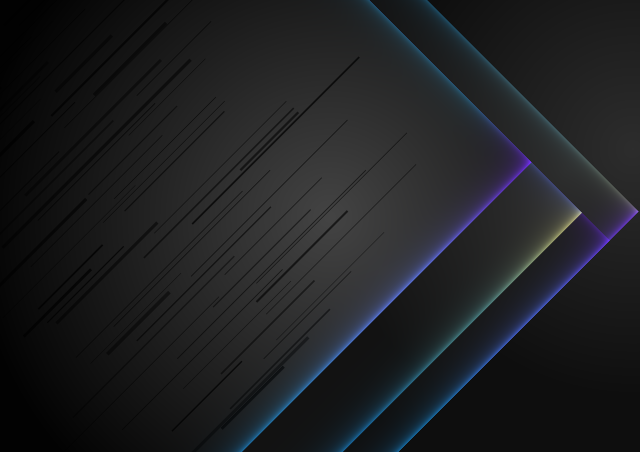
This background is drawn by a Shadertoy shader. Its source:

```glsl
// Dark layered arrow panels with neon edges and diagonal streaks.
#define STREAKS 64
#define GLOW_WIDTH 0.026
#define CORE_WIDTH 0.006
#define INNER_TIP vec2(0.535, 1.817)
#define MIDDLE_TIP vec2(0.758, 1.817)
#define OUTER_TIP vec2(0.881, 1.945)

const vec3 PURPLE = vec3(0.29, 0.06, 0.74);
const vec3 BLUE = vec3(0.19, 0.30, 0.78);
const vec3 CYAN = vec3(0.03, 0.40, 0.65);
const vec3 TEAL = vec3(0.20, 0.46, 0.48);
const vec3 YELLOW = vec3(0.62, 0.60, 0.30);
const vec3 DEEP_TEAL = vec3(0.02, 0.25, 0.37);
const vec3 OLIVE = vec3(0.24, 0.26, 0.19);

float hash(float n) { return fract(sin(n * 127.1 + 3.7) * 43758.5453); }

// Positive inside, with edges one pixel soft
float cover(float d, float px) { return clamp(d / px + 0.5, 0.0, 1.0); }

float glow(float d) {
    d = max(d, 0.0);
    return 0.42 * exp(-d / GLOW_WIDTH) + 0.5 * exp(-d / CORE_WIDTH);
}

vec3 ramp(vec3 a, vec3 b, vec3 c, float x) {
    return mix(mix(a, b, smoothstep(0.0, 0.5, x)), c, smoothstep(0.5, 1.0, x));
}

// Grey light pool fading linearly from its centre
float pool(vec2 p, vec2 centre, float peak, float fall, float low) {
    return max(peak - fall * length(p - centre), low);
}

// Lays a panel with two lit edges over the colour below; q holds the diagonals
vec3 panel(vec3 below, vec2 q, vec2 tip, vec3 fill, vec3 lowerTint, vec3 upperTint, float px) {
    vec2 d = (tip - q) * 0.7071;
    vec3 lit = fill + lowerTint * glow(d.x) + upperTint * glow(d.y);
    return mix(below, lit, cover(d.x, px) * cover(d.y, px));
}

// Scattered dark streaks along the rising diagonal
float streaks(vec2 q, float px) {
    float shade = 0.0;
    for (int i = 0; i < STREAKS; i++) {
        float n = float(i);
        float lane = mix(-0.98, 0.46, (n + hash(n)) / float(STREAKS));
        float middle = mix(0.45, 1.3, hash(n + 71.0));
        float halfLength = mix(0.12, 0.42, hash(n + 143.0));
        float halfWidth = mix(0.0007, 0.0042, pow(hash(n + 219.0), 2.5));
        float across = halfWidth - abs(q.x - lane) * 0.7071;
        float along = (halfLength - abs(q.y - middle)) * 0.7071;
        float strength = mix(0.45, 0.75, hash(n + 307.0));
        shade = max(shade, strength * cover(across, px) * cover(along, px));
    }
    return shade;
}

void mainImage(out vec4 fragColor, in vec2 fragCoord) {
    vec2 p = fragCoord / iResolution.y;
    float px = 1.0 / iResolution.y;
    vec2 q = vec2(p.x - p.y, p.x + p.y);

    // Backdrop
    vec3 col = vec3(pool(p, vec2(1.40, 0.67), 0.175, 0.22, 0.055));

    // Outer panel
    vec3 outerLower = ramp(PURPLE, BLUE, CYAN, (OUTER_TIP.y - q.y) / 0.95);
    vec3 outerUpper = ramp(OLIVE, mix(OLIVE, DEEP_TEAL, 0.6), DEEP_TEAL, (OUTER_TIP.x - q.x) / 0.9);
    vec3 outerFill = vec3(pool(p, vec2(1.25, 0.62), 0.17, 0.17, 0.06));
    col = panel(col, q, OUTER_TIP, outerFill, outerLower, outerUpper, px);

    // Folded strip beneath the middle panel
    vec2 stripTip = vec2(OUTER_TIP.x, INNER_TIP.y);
    vec3 stripFill = vec3(pool(p, vec2(1.27, 0.50), 0.12, 0.1, 0.06));
    col = panel(col, q, stripTip, stripFill, outerLower, PURPLE * 0.5, px);

    // Middle panel
    vec3 middleLower = ramp(YELLOW, TEAL, CYAN, (MIDDLE_TIP.y - q.y) / 1.0);
    vec3 middleFill = vec3(pool(p, vec2(1.22, 0.56), 0.18, 0.23, 0.07));
    col = panel(col, q, MIDDLE_TIP, middleFill, middleLower, BLUE * 0.45, px);

    // Inner panel with streaks
    vec3 innerLower = ramp(PURPLE, BLUE, CYAN, (INNER_TIP.y - q.y) / 1.15);
    vec3 innerUpper = ramp(PURPLE * 0.6, DEEP_TEAL, DEEP_TEAL, (INNER_TIP.x - q.x) / 0.6);
    float grey = pool(p, vec2(0.73, 0.52), 0.265, 0.325, 0.008);
    grey *= 1.0 - streaks(q, px);
    col = panel(col, q, INNER_TIP, vec3(grey), innerLower, innerUpper, px);

    fragColor = vec4(col, 1.0);
}
```
